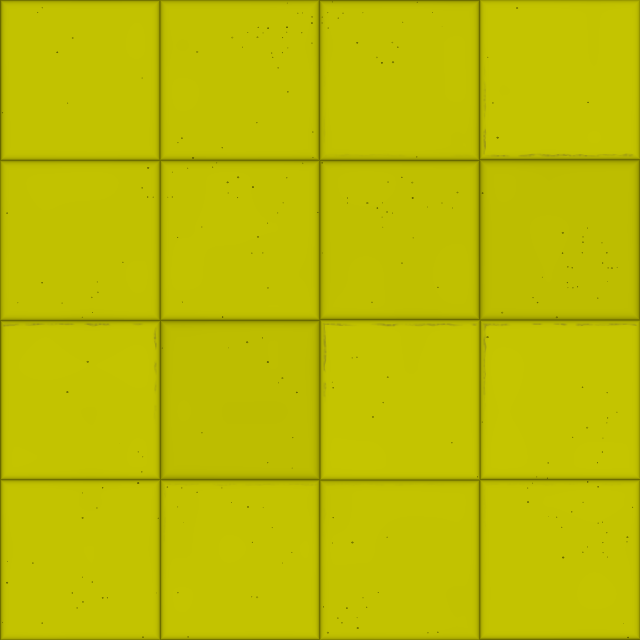
Write a three.js fragment shader that draws this texture.

```glsl
// A four by four wall of glazed yellow tiles with thin, soft, dark joints.
// Edge distances shade the joints; wrapping hash noise adds a faint mottle,
// clustered specks and worn glaze along the rims of a few tiles.

varying vec2 vUv;

const float TILES = 4.0;
const vec3 GLAZE = vec3(0.765, 0.765, 0.0);
const vec3 BARE_CLAY = vec3(0.56, 0.54, 0.12);
const vec3 SPECK = vec3(0.36, 0.36, 0.0);

// Brightness and rim wear of each tile, one line per row from the bottom up
const mat4 TONE = mat4(
  1.000, 1.000, 0.995, 1.000,
  1.000, 0.968, 1.005, 1.005,
  0.990, 0.990, 0.982, 0.970,
  0.995, 0.990, 0.990, 1.005);
const mat4 WEAR = mat4(
  0.0, 0.2, 0.1, 0.1,
  0.9, 0.0, 1.0, 0.9,
  0.0, 0.0, 0.0, 0.0,
  0.0, 0.0, 0.2, 0.9);

float hash(vec2 p, float seed) {
  vec3 q = fract(vec3(p.xyx + seed * 7.31) * 0.1031);
  q += dot(q, q.yzx + 33.33);
  return fract((q.x + q.y) * q.z);
}

// Value noise that wraps after a whole number of cells
float noise(vec2 uv, vec2 cells, float seed) {
  vec2 p = uv * cells;
  vec2 i = floor(p);
  vec2 f = fract(p);
  f = f * f * (3.0 - 2.0 * f);
  vec2 a = mod(i, cells);
  vec2 b = mod(i + 1.0, cells);
  return mix(
    mix(hash(a, seed), hash(vec2(b.x, a.y), seed), f.x),
    mix(hash(vec2(a.x, b.y), seed), hash(b, seed), f.x), f.y);
}

vec4 pick(float index) {
  return step(abs(vec4(0.0, 1.0, 2.0, 3.0) - index), vec4(0.5));
}

float tileValue(mat4 values, vec2 tile) {
  return dot(pick(tile.x), values * pick(tile.y));
}

// Small sideways shift of one joint, shared by the tiles on both its sides
float jointShift(vec2 tile, float seed) {
  return (hash(mod(tile, TILES), seed) - 0.5) * 0.008;
}

// Distance to the nearest joint, in tile widths
float jointDistance(vec2 p, vec2 tile) {
  float left = abs(p.x - jointShift(tile, 1.0));
  float right = abs(1.0 - p.x + jointShift(tile + vec2(1.0, 0.0), 1.0));
  float bottom = abs(p.y - jointShift(tile, 2.0));
  float top = abs(1.0 - p.y + jointShift(tile + vec2(0.0, 1.0), 2.0));
  return min(min(left, right), min(bottom, top));
}

float jointShade(float d, float softness) {
  float halo = 0.37 * exp(-d / softness);
  float core = 0.10 * (1.0 - smoothstep(0.001, 0.009, d));
  return 1.0 - halo - core;
}

// Ragged band of worn glaze at a fixed distance inside one side
float wornBand(float d, float ragged) {
  float offset = abs(d - 0.027 - 0.012 * (ragged - 0.5));
  return 1.0 - smoothstep(0.004, 0.012, offset);
}

// Tiny dots, at most one per cell, denser where the cluster noise is high
float specks(vec2 uv, float cells) {
  vec2 p = uv * cells;
  vec2 id = mod(floor(p), cells);
  float cluster = smoothstep(0.55, 0.85, noise(uv, vec2(13.0), 3.0));
  float present = step(hash(id, 4.0), 0.004 + 0.06 * cluster);
  vec2 center = 0.35 + 0.3 * vec2(hash(id, 5.0), hash(id, 6.0));
  float size = hash(id, 7.0);
  float radius = mix(0.06, 0.20, size * size);
  float d = length((fract(p) - center) * vec2(1.0, 0.8 + 0.4 * size));
  float dot1 = 1.0 - smoothstep(radius - 0.06, radius + 0.14, d);
  return present * dot1 * mix(0.45, 1.0, hash(id, 8.0));
}

void main() {
  vec2 uv = fract(vUv);
  vec2 tile = floor(uv * TILES);
  vec2 p = fract(uv * TILES);
  float tone = tileValue(TONE, tile);

  // Glaze with a faint mottle
  float mottle = noise(uv, vec2(14.0), 9.0) - 0.5;
  vec3 color = GLAZE * (tone + 0.008 * mottle);

  // Worn rims: a full horizontal side and a fading vertical one
  float fromSideY = tile.y < 2.0 ? 1.0 - p.y : p.y;
  float fromSideX = tile.x < 1.0 ? 1.0 - p.x : p.x;
  float ragged = noise(uv, vec2(96.0), 10.0);
  float grain = noise(uv, vec2(320.0), 11.0);
  float patches = smoothstep(0.3, 0.65, noise(uv, vec2(56.0), 12.0));
  float inside = smoothstep(0.012, 0.03, min(min(p.x, 1.0 - p.x), min(p.y, 1.0 - p.y)));
  float rim = max(wornBand(fromSideY, ragged),
    wornBand(fromSideX, ragged) * (1.0 - smoothstep(0.15, 0.75, fromSideY)));
  float worn = rim * inside * patches * tileValue(WEAR, tile);
  color = mix(color, BARE_CLAY, worn * (0.2 + 0.6 * grain));

  // Specks, then the joint shadow
  color = mix(color, SPECK, 0.85 * specks(uv, 128.0));
  color *= jointShade(jointDistance(p, tile), 0.011 + 0.15 * max(1.0 - tone, 0.0));

  gl_FragColor = vec4(color, 1.0);
}
```
